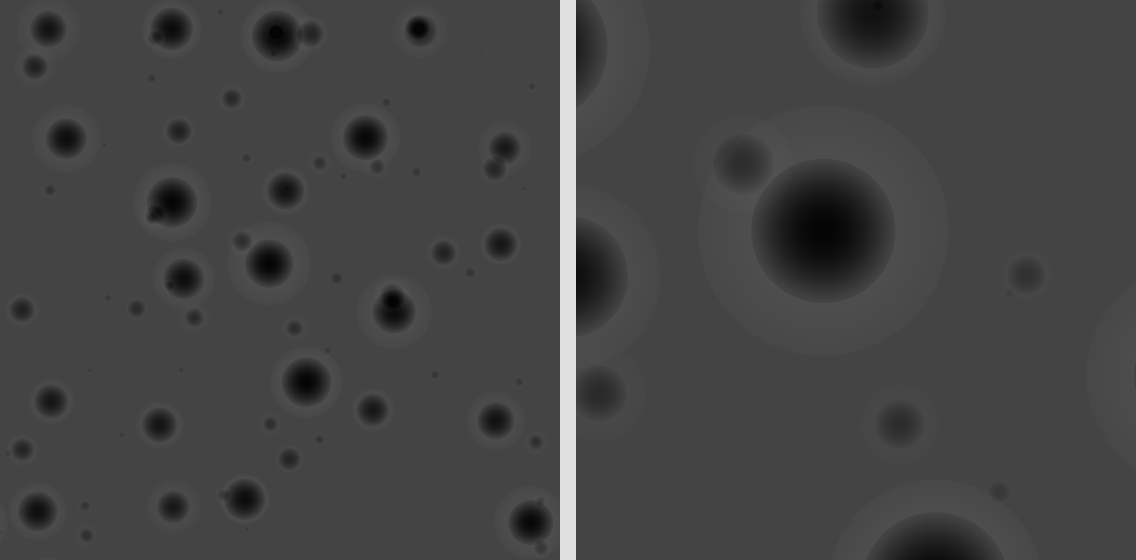
Left, the full canvas; right, a detail of the centre.
A WebGL 2 fragment shader for this texture:

```glsl
#version 300 es
precision highp float;
// Scattered round craters on a flat grey ground, as a tiling height map.
// Three wrapped, jittered grids add large, medium and tiny craters;
// each is a bowl-shaped pit inside a faint raised rim of random width.

#define GROUND 0.267          // grey of the flat ground
#define DEPTH_PER_RADIUS 5.7  // wider pits are deeper
#define MAX_DEPTH 0.25
#define BOWL_POWER 1.2        // softness of the pit wall
#define RIM_SHARE 0.15        // rim height as a share of depth
#define RIM_MIN 1.2           // outer rim radius, in pit radii
#define RIM_MAX 1.75
#define LARGE_RADII vec2(0.027, 0.0455)
#define MEDIUM_RADII vec2(0.0105, 0.024)
#define TINY_RADII vec2(0.002, 0.0105)

uniform vec2 u_resolution;
out vec4 fragColor;

float hash(vec2 cell, float seed) {
    return fract(sin(dot(cell, vec2(127.1, 311.7)) + seed * 74.7) * 43758.5453);
}

// Height change caused by one crater at a distance from its centre
float crater(float dist, float radius, float rimScale, float pixel) {
    float t = dist / radius;
    float depth = min(0.01 + DEPTH_PER_RADIUS * radius, MAX_DEPTH);
    float bowl = pow(max(1.0 - t * t, 0.0), BOWL_POWER);

    // The rim steps up at the pit edge, fades, and ends in a small step
    float outer = radius * rimScale;
    float fade = clamp((dist - radius) / (outer - radius), 0.0, 1.0);
    float ring = smoothstep(-pixel, pixel, dist - radius)
               * smoothstep(-pixel, pixel, outer - dist);
    return depth * (RIM_SHARE * ring * mix(1.0, 0.35, fade) - bowl);
}

// Sum of the craters from one grid; cell indices wrap at the tile edge
float craterLayer(vec2 uv, float cells, vec2 radii, float jitter,
                  float density, float seed, float pixel) {
    vec2 home = floor(uv * cells);
    float height = 0.0;
    for (int y = -1; y <= 1; y++) {
        for (int x = -1; x <= 1; x++) {
            vec2 cell = home + vec2(x, y);
            vec2 id = mod(cell, cells);
            if (hash(id, seed) > density) continue;
            vec2 offset = vec2(hash(id, seed + 1.3), hash(id, seed + 2.6)) - 0.5;
            vec2 centre = (cell + 0.5 + jitter * offset) / cells;
            float radius = mix(radii.x, radii.y, hash(id, seed + 3.9));
            float rimScale = mix(RIM_MIN, RIM_MAX, hash(id, seed + 5.2));
            height += crater(length(uv - centre), radius, rimScale, pixel);
        }
    }
    return height;
}

void main() {
    vec2 uv = gl_FragCoord.xy / u_resolution;
    float pixel = 0.7 / min(u_resolution.x, u_resolution.y);

    float grey = GROUND;
    grey += craterLayer(uv, 5.0, LARGE_RADII, 0.72, 0.84, 11.0, pixel);
    grey += craterLayer(uv, 6.0, MEDIUM_RADII, 1.0, 0.78, 23.0, pixel);
    grey += craterLayer(uv, 7.0, TINY_RADII, 1.0, 0.75, 37.0, pixel);

    fragColor = vec4(vec3(clamp(grey, 0.015, 1.0)), 1.0);
}
```
